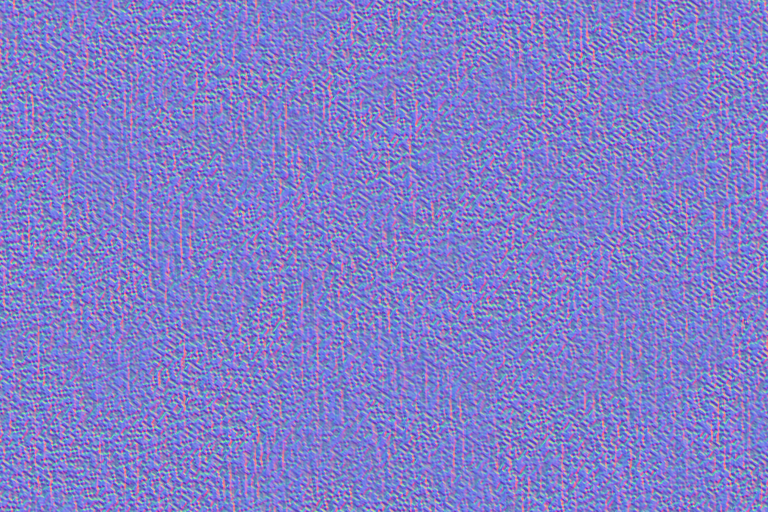
A Shadertoy shader for this texture map:

```glsl
const vec2 GRAIN_FREQ = vec2(188.0, 202.0);   // cells per canvas height
const vec2 GROOVE_FREQ = vec2(165.0, 19.0);
const vec2 GRIT_FREQ = vec2(290.0, 310.0);
const vec2 PATCH_FREQ = vec2(15.0, 12.0);
const vec2 BAND_FREQ = vec2(36.0, 9.0);
const float GRAIN_DEPTH = 0.0027;
const float GROOVE_DEPTH = 0.0018;
const float GRIT_DEPTH = 0.0008;
const float GRAIN_TILT = 0.6;                 // radians
const float GROOVE_WOBBLE = 0.002;
const float SAMPLE_STEP = 0.0014;
const vec2 LEAN = vec2(0.8, 0.25);            // skew towards steep lit flanks
const float LEAN_BALANCE = 0.06;
const float BLUE_STEEP = 0.35;
const float BLUE_FLAT = 0.83;
const float CAVITY_SHADE = 0.2;
const float CAVITY_MEAN = 0.58;

float hash(vec2 cell) {
    return fract(sin(dot(cell, vec2(127.1, 311.7))) * 43758.5453);
}

float noise(vec2 p) {
    vec2 cell = floor(p);
    vec2 f = fract(p);
    f = f * f * (3.0 - 2.0 * f);
    float low = mix(hash(cell), hash(cell + vec2(1.0, 0.0)), f.x);
    float high = mix(hash(cell + vec2(0.0, 1.0)), hash(cell + 1.0), f.x);
    return mix(low, high, f.y);
}

// Rounded grains separated by pits
float grain(vec2 p) {
    float c = cos(GRAIN_TILT), s = sin(GRAIN_TILT);
    vec2 tilted = mat2(c, s, -s, c) * p;
    return smoothstep(0.05, 0.85, noise(tilted * GRAIN_FREQ + 41.0));
}

// Long, slightly wavering vertical scratches
float groove(vec2 p) {
    p.x += GROOVE_WOBBLE * noise(p * vec2(9.0, 14.0));
    return smoothstep(0.1, 0.8, noise(p * GROOVE_FREQ + 87.0));
}

float height(vec2 p, float roughness, float scratched) {
    return GRAIN_DEPTH * roughness * grain(p)
         + GROOVE_DEPTH * scratched * groove(p)
         + GRIT_DEPTH * noise(p * GRIT_FREQ + 13.0);
}

void mainImage(out vec4 fragColor, in vec2 fragCoord) {
    vec2 p = fragCoord / iResolution.y;

    // Smooth and rough areas
    float roughness = mix(0.75, 1.2, smoothstep(0.25, 0.7, noise(p * PATCH_FREQ + 5.0)));
    float scratched = mix(0.6, 1.4, smoothstep(0.25, 0.75, noise(p * BAND_FREQ + 23.0)));

    // Central differences of the relief
    vec2 dx = vec2(SAMPLE_STEP, 0.0);
    vec2 dy = dx.yx;
    vec2 slope = vec2(
        height(p - dx, roughness, scratched) - height(p + dx, roughness, scratched),
        height(p - dy, roughness, scratched) - height(p + dy, roughness, scratched)
    ) / (2.0 * SAMPLE_STEP);
    slope += LEAN * (slope * slope - LEAN_BALANCE);

    // Encode the normal, with blue muted on flanks and in pits
    vec3 normal = normalize(vec3(slope, 1.0));
    float blue = mix(BLUE_STEEP, BLUE_FLAT, normal.z)
               + CAVITY_SHADE * (grain(p) - CAVITY_MEAN);
    fragColor = vec4(clamp(vec3(0.5 + 0.5 * normal.xy, blue), 0.0, 1.0), 1.0);
}
```
